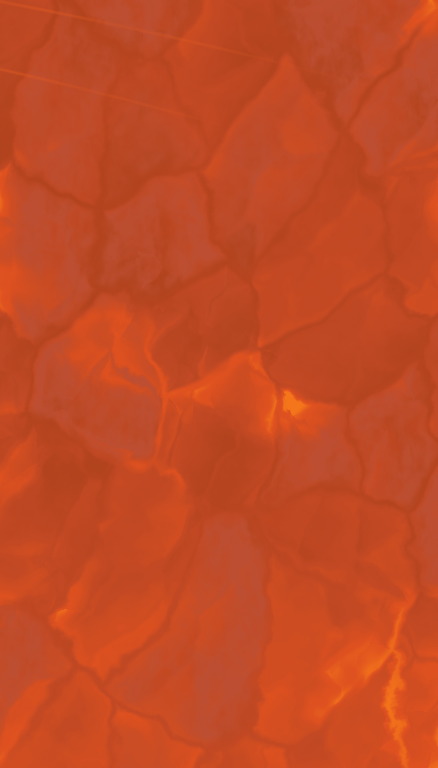
This texture is drawn by a WebGL 2 fragment shader. Its source:

```glsl
#version 300 es
precision highp float;
// Smouldering coals seen through a warm orange veil.
// Warped Voronoi cells form lumps and smaller broken facets; layered sines
// steer the fire in crevices, one-sided rims and pockets, with ash on top.
uniform vec2 u_resolution;
out vec4 outColor;

vec2 hash2(vec2 p) {
  vec3 h = fract(p.xyx * vec3(0.1031, 0.1030, 0.0973));
  h += dot(h, h.yzx + 33.33);
  return fract((h.xx + h.yz) * h.zy);
}

// Layered sines, roughly -1 to 1
float ripple(vec2 p) {
  float sum = 0.0, amp = 0.5;
  for (int i = 0; i < 5; i++) {
    sum += amp * sin(p.x + 1.4 * sin(p.y * 1.1 + float(i)));
    p = mat2(1.2, 1.5, -1.5, 1.2) * p + 1.7;
    amp *= 0.55;
  }
  return sum;
}

// Distance to the nearest cell border; also gives its normal, the offset
// from the cell centre and two random values for the cell
float cells(vec2 p, out vec2 normal, out vec2 offset, out vec2 id) {
  vec2 base = floor(p), f = fract(p), nearest = vec2(0.0), cell = vec2(0.0);
  float best = 9.0;
  for (int y = -1; y <= 1; y++)
    for (int x = -1; x <= 1; x++) {
      vec2 g = vec2(x, y);
      vec2 r = g + 0.05 + 0.9 * hash2(base + g) - f;
      if (dot(r, r) < best) { best = dot(r, r); nearest = r; cell = g; }
    }
  float border = 9.0;
  normal = vec2(0.0, 1.0);
  for (int y = -2; y <= 2; y++)
    for (int x = -2; x <= 2; x++) {
      vec2 g = cell + vec2(x, y);
      vec2 r = g + 0.05 + 0.9 * hash2(base + g) - f;
      vec2 d = r - nearest;
      if (dot(d, d) > 0.0001) {
        float e = dot(0.5 * (r + nearest), normalize(d));
        if (e < border) { border = e; normal = normalize(d); }
      }
    }
  offset = -nearest;
  id = hash2(base + cell + 47.0);
  return border;
}

vec3 emberRamp(float heat) {
  vec3 c = mix(vec3(0.695, 0.262, 0.115), vec3(0.76, 0.285, 0.14), smoothstep(-0.1, 0.28, heat));
  c = mix(c, vec3(0.81, 0.30, 0.13), smoothstep(0.24, 0.46, heat));
  c = mix(c, vec3(0.87, 0.315, 0.125), smoothstep(0.44, 0.72, heat));
  return mix(c, vec3(0.96, 0.46, 0.10), smoothstep(0.72, 1.25, heat));
}

vec2 heading(float turn) { return vec2(cos(6.283 * turn), sin(6.283 * turn)); }

void main() {
  vec2 p = gl_FragCoord.xy / u_resolution.y;
  float grain = ripple(p * 55.0), fineGrain = ripple(p * vec2(170.0, 120.0) + grain);

  // Lump outlines and the facets they break into
  vec2 warp = vec2(ripple(p * 9.0 + 3.0), ripple(p.yx * 9.0 + 8.0));
  vec2 q = mat2(0.94, 0.34, -0.34, 0.94) * p * vec2(7.0, 5.4) + 0.2 * warp + 0.04 * grain;
  vec2 normal, offset, id, facetNormal, facetOffset, facetId;
  float border = cells(q + 5.0, normal, offset, id);
  float facet = cells(q * vec2(2.1, 1.7) + 3.0 * id + 0.25 * warp.yx, facetNormal, facetOffset, facetId);
  float body = smoothstep(0.0, 0.06, border);
  float facetBody = smoothstep(0.0, 0.1, facet) * body;

  // Where the fire burns: mostly low down, and toward the upper right
  float fire = smoothstep(-0.1, 0.6, ripple(p * 7.0 + vec2(2.0, 0.6)) + 0.2 - 0.65 * p.y + 0.8 * p.x * p.y);
  float floorGlow = smoothstep(0.45, 0.0, p.y);

  // Each lump: flat shade, tilt, a rim lit from one side, open hot pockets
  vec2 lightDir = heading(id.y), facetDir = heading(facetId.y);
  float rim = exp(-border * 7.0) * smoothstep(-0.3, 0.7, dot(normal, lightDir));
  float chipRim = exp(-facet * 7.0) * smoothstep(-0.1, 0.8, dot(facetNormal, facetDir));
  float pocket = smoothstep(0.6, 0.68, id.x) * smoothstep(-0.4, 0.4, dot(offset, lightDir));
  float chip = 0.16 * (facetId.x - 0.5) + 0.16 * dot(facetOffset, facetDir)
             + chipRim * (0.08 + 0.35 * fire);
  float lump = 0.16 * (id.x - 0.5) + 0.2 * dot(offset, lightDir) + rim * 0.1
             + fire * (0.12 + 0.75 * rim + 0.85 * pocket) + chip * facetBody;
  float crevice = -0.1 + 0.8 * fire * fire;
  float heat = 0.12 + 0.27 * floorGlow + mix(crevice, lump, body)
             + 0.09 * ripple(p * 10.0 + 4.0) + 0.035 * grain * (1.0 + fire) + 0.025 * fineGrain;
  vec3 color = emberRamp(heat);

  // Pale ash, streaked and mottled, on the cooler lumps
  vec2 n2, o2, flakeId;
  float flake = cells(p * vec2(60.0, 36.0) + warp, n2, o2, flakeId);
  float ash = smoothstep(0.35, 0.6, fract(id.x * 7.3)) * smoothstep(0.0, 0.12, border);
  ash *= 0.5 + 0.45 * ripple(p * vec2(46.0, 20.0)) + 0.6 * (flakeId.x - 0.5) * smoothstep(0.0, 0.3, flake)
       + 0.5 * chipRim + 0.25 * fineGrain;
  ash *= 1.0 - smoothstep(0.25, 0.6, heat);
  color = mix(color, vec3(0.74, 0.31, 0.20), clamp(ash, 0.0, 0.85));

  // Faint spark trails falling across the top
  for (int i = 0; i < 2; i++) {
    float k = float(i);
    float path = 0.998 - 0.088 * k - (0.19 + 0.04 * k) * p.x - 0.08 * p.x * p.x;
    float trail = smoothstep(0.0035, 0.0, abs(p.y - path));
    trail *= smoothstep(0.56 - 0.24 * k, 0.1, p.x) * (0.75 + 0.25 * sin(p.x * 30.0 + k));
    color = mix(color, vec3(0.86, 0.34, 0.13), 0.55 * trail);
  }
  outColor = vec4(color, 1.0);
}
```
